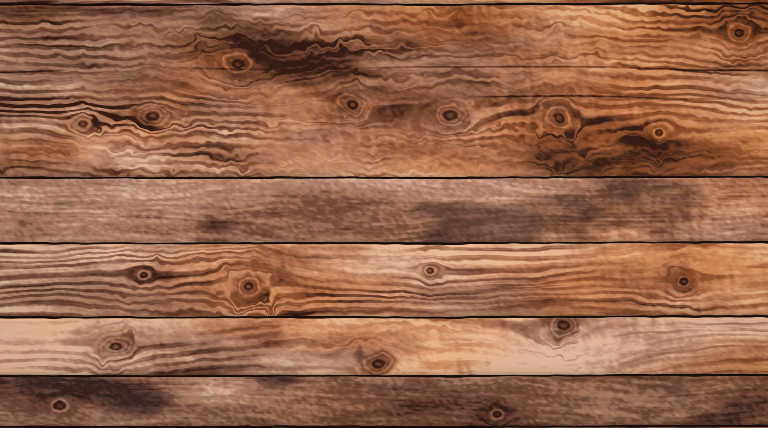
Write a Shadertoy shader that draws this texture.

```glsl
float hash(vec2 p) {
    vec3 q = fract(p.xyx * .1031);
    q += dot(q, q.yzx + 33.33);
    return fract((q.x + q.y) * q.z);
}

float noise(vec2 p) {
    vec2 i = floor(p), f = fract(p);
    f *= f * (3. - 2. * f);
    return mix(mix(hash(i), hash(i + vec2(1, 0)), f.x),
               mix(hash(i + vec2(0, 1)), hash(i + 1.), f.x), f.y);
}

float fbm(vec2 p) {
    float sum = 0., amp = .53;
    for (int i = 0; i < 4; i++) {
        sum += amp * noise(p);
        p = p * 2.1 + 7.3;
        amp *= .5;
    }
    return sum;
}

// Charred brown to bleached or amber wood
vec3 woodColor(float tone, float warmth) {
    vec3 charred = vec3(.20, .11, .085);
    vec3 pale = mix(charred, vec3(.43, .275, .22), smoothstep(0., .33, tone));
    pale = mix(pale, vec3(.64, .455, .38), smoothstep(.3, .62, tone));
    pale = mix(pale, vec3(.87, .71, .61), smoothstep(.58, 1., tone));
    vec3 amber = mix(charred, vec3(.56, .30, .155), smoothstep(0., .42, tone));
    amber = mix(amber, vec3(.81, .52, .32), smoothstep(.38, .78, tone));
    amber = mix(amber, vec3(.90, .68, .48), smoothstep(.75, 1., tone));
    return mix(pale, amber, warmth);
}

void mainImage(out vec4 fragColor, in vec2 fragCoord) {
    const float edges[8] = float[](-.12, .004, .123, .26, .433, .586, .991, 1.12);
    const float boardTone[7] = float[](-.2, -.19, .14, .05, -.08, .03, -.05);
    const int knotCount[7] = int[](0, 2, 3, 4, 0, 8, 0);
    float px = 1. / iResolution.y;
    vec2 p = fragCoord * px;
    float across = fragCoord.x / iResolution.x;

    // Find the board, with slightly uneven edges
    float edgeY = p.y + .004 * (noise(vec2(p.x * 4., 2.)) - .5)
                + .0015 * (noise(vec2(p.x * 40., 5.)) - .5);
    int board = 0;
    for (int i = 1; i < 7; i++) if (edgeY > edges[i]) board = i;
    float low = edges[board], high = edges[board + 1];
    float seed = float(board) * 17.3;
    float rough = board % 3 == 1 ? 1. : 0.;
    vec2 q = p + vec2(seed, seed * 2.);

    // Grain height, bent by growth and flowing around the knots
    float grainY = p.y + .07 * (noise(q * vec2(1.7, 6.)) - .5)
                 + .016 * (noise(q * vec2(7., 20.)) - .5)
                 + .004 * (noise(q * vec2(26., 50.)) - .5);
    float knotMask = 0., knotTone = 0., halo = 0.;
    int count = knotCount[board];
    for (int i = 0; i < count; i++) {
        vec2 id = vec2(float(i) * 7.9 + 3., seed + float(i) * 2.3);
        vec2 center = vec2((float(i) + .1 + .8 * hash(id)) * 1.79 / float(count),
                           mix(low, high, .14 + .72 * hash(id.yx + 9.)));
        float radius = .019 + .020 * hash(id + 21.);
        vec2 d = (p - center) * vec2(.6 + .35 * hash(id + 4.), 1.);
        float r = length(d) * (.6 + .5 * noise(q * 30.) + .3 * noise(q * 75.));
        grainY -= d.y * radius * radius / max(r * r, radius * radius);
        float mask = smoothstep(radius, radius * .6, r);
        float core = smoothstep(radius * .5, radius * .25, r);
        knotTone = mix(knotTone, .46 + .13 * sin(r * 650.) - .40 * core, mask);
        knotMask = max(knotMask, mask);
        halo += exp(-r * r / (radius * radius * 4.));
    }

    // Crisp ridges, thin dark grain lines, fibres and saw marks
    float phase = grainY * 340. + 9. * noise(vec2(p.x * .9, grainY * 24.) + seed);
    float ridge = smoothstep(-.75, .55, sin(phase)) - .55;
    float ridgePatch = smoothstep(.25, .8, noise(q * vec2(2.6, 11.)));
    float ridgeAmp = mix(.05 + .34 * ridgePatch, .04, rough);
    ridgeAmp *= .45 + 1.1 * noise(vec2(p.x * 9., grainY * 60.) + seed);
    float streak = noise(vec2(p.x * 5., grainY * 125.) + seed);
    float line = smoothstep(.66, .86, streak);
    float fibre = fbm(vec2(p.x * 11., grainY * 120.) + seed) - .5;
    float speck = noise(vec2(p.x * 120. + p.y * 70., p.y * 170.)) - .5;
    float saw = noise(vec2(p.x * 90. + p.y * 12., p.y * 26.) + seed) - .5;
    float sawArea = smoothstep(.6, .8, noise(q * vec2(2.8, 7.) + 40.));

    // Scorched patches and broad stains
    float stain = fbm(q * vec2(2.4, 9.) + 11.) - .5;
    float scorch = smoothstep(.54, .74, fbm(q * vec2(2.9, 8.) + 63.));
    float tone = .67 + boardTone[board] + ridge * ridgeAmp * (1. + .5 * scorch)
               + .42 * fibre - .17 * line * (1. - .5 * rough)
               + .85 * stain - .32 * scorch - .10 * halo
               + speck * mix(.14, .22, rough)
               + saw * sawArea * mix(.13, .16, rough);
    tone = mix(tone, knotTone + .4 * fibre + .2 * speck, knotMask * .85);

    // Hairline splits along the grain of the widest board
    if (board == 5) {
        for (int i = 0; i < 2; i++) {
            float split = abs(p.y - .774 - .063 * float(i)
                            - .016 * (noise(vec2(p.x * 3., float(i) * 8.)) - .5));
            tone -= .4 * smoothstep(.0015 + px, 0., split)
                  * smoothstep(.2, .6, noise(vec2(p.x * 4., float(i) + 30.)));
        }
    }

    // Varnish warms to the right and leaves a pale sheen at the left
    float warmth = smoothstep(.1, .9, .24 + .38 * across
                 + 1.2 * (fbm(q * vec2(2., 6.) + 90.) - .5)) * (1. - .4 * rough);
    tone += .13 * smoothstep(.35, 0., across) * noise(q * vec2(3., 14.));
    vec3 color = woodColor(clamp(tone, 0., 1.), warmth);
    color = mix(color, vec3(.25, .21, .22), scorch * rough * .4);

    // Worn lips, shadows and thin uneven gaps between boards
    float below = edgeY - low, above = high - edgeY;
    float gap = min(below, above);
    float wear = noise(vec2(p.x * 11., (below < above ? low : high) * 90.));
    color += vec3(.13, .10, .08) * smoothstep(.011, .005, above) * wear;
    color *= 1. - .28 * exp(-below * 120.) - .15 * exp(-above * 150.);
    float halfGap = .0006 + .0018 * wear;
    color = mix(vec3(.09, .055, .045), color, smoothstep(halfGap, halfGap + .4 * px + .0008, gap));

    // Gentle darkening toward the corners
    vec2 c = fragCoord / iResolution.xy - .5;
    color *= 1.04 - .22 * dot(c, c);
    fragColor = vec4(color, 1.);
}
```
